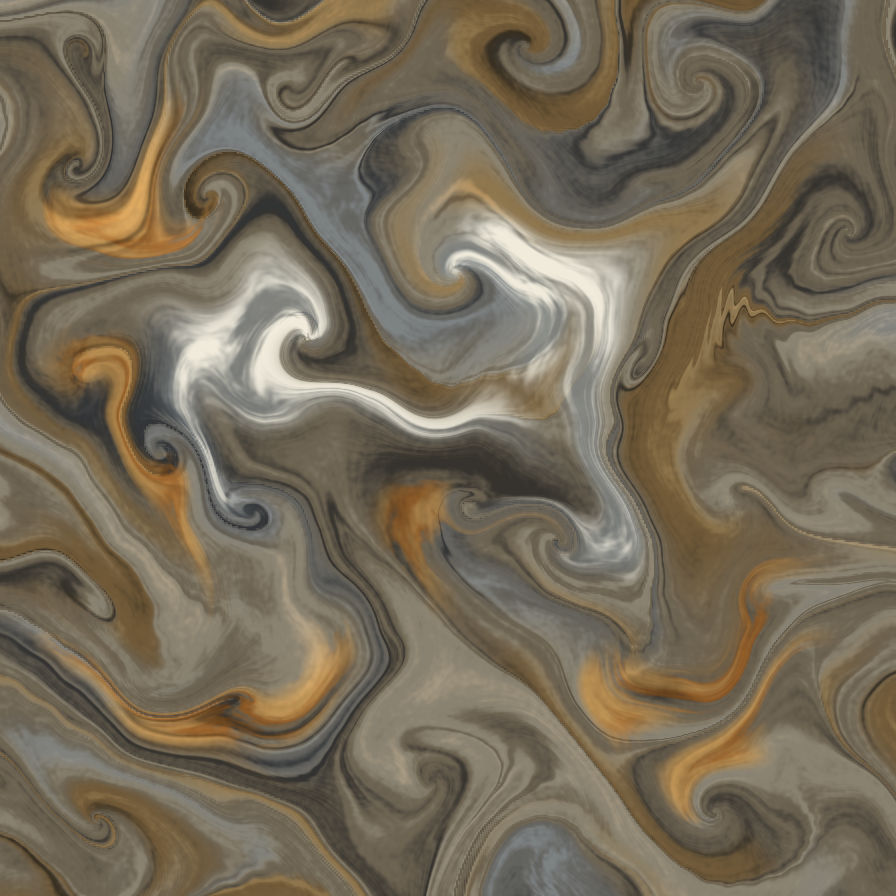
A WebGL 2 fragment shader for this texture:

```glsl
#version 300 es
precision highp float;

uniform vec2 u_resolution;
out vec4 fragColor;

#define CELLS 3.6          // eddies across the canvas
#define STEPS 16           // advection steps
#define SHORT_STEPS 5      // steps for the weakly stirred layer
#define FLOW_TIME 1.5      // total stirring
#define CONTRAST 0.72
#define GRAIN 0.06
#define STORMS 3
#define STORM_RADIUS 0.095
#define OCHRE_SPOTS 9
#define OCHRE_RADIUS 0.065

vec2 hash2(vec2 c) {
    return fract(sin(vec2(dot(c, vec2(127.1, 311.7)),
                          dot(c, vec2(269.5, 183.3)))) * 43758.5);
}

float corner(vec2 cell, vec2 offset) {
    return dot(hash2(cell) * 2.0 - 1.0, offset);
}

// Gradient noise, roughly -0.8 to 0.8
float noise(vec2 p) {
    vec2 i = floor(p), f = p - i;
    vec2 u = f * f * f * (f * (f * 6.0 - 15.0) + 10.0);
    vec2 x = vec2(1.0, 0.0), y = vec2(0.0, 1.0);
    float low = mix(corner(i, f), corner(i + x, f - x), u.x);
    float high = mix(corner(i + y, f - y), corner(i + 1.0, f - 1.0), u.x);
    return 1.3 * mix(low, high, u.y);
}

// Octaves finer than the sampling footprint fade out
float fbm(vec2 p, float footprint) {
    float sum = 0.0, amplitude = 1.0;
    for (int i = 0; i < 5; i++) {
        sum += amplitude * noise(p) * (1.0 - smoothstep(0.25, 0.8, footprint));
        p = mat2(1.6, 1.2, -1.2, 1.6) * p + 5.3;
        footprint *= 2.0;
        amplitude *= 0.55;
    }
    return sum;
}

float stream(vec2 p) {
    return noise(p) + 0.16 * noise(p * 2.4 + 7.0);
}

// Divergence-free velocity from the stream function
vec2 velocity(vec2 p) {
    const float e = 0.02;
    float s = stream(p);
    return vec2(stream(p + vec2(0.0, e)) - s, s - stream(p + vec2(e, 0.0))) / e;
}

// Soft scattered blobs
float patches(vec2 uv, int count, float radius, float seed) {
    float cover = 0.0;
    for (int i = 0; i < count; i++) {
        vec2 id = vec2(float(i), seed);
        vec2 centre = 0.1 + 0.8 * hash2(id);
        float size = radius * (0.65 + 0.7 * hash2(id + 31.0).x);
        vec2 d = (uv - centre) / size * vec2(1.2, 0.85);
        cover = max(cover, exp(-dot(d, d)));
    }
    return cover;
}

float line(float value, float width) {
    return 1.0 - smoothstep(0.0, width, abs(value));
}

vec3 cloudRamp(float t) {
    vec3 c = mix(vec3(0.21, 0.20, 0.18), vec3(0.43, 0.39, 0.32), smoothstep(0.0, 0.47, t));
    c = mix(c, vec3(0.54, 0.51, 0.44), smoothstep(0.45, 0.72, t));
    return mix(c, vec3(0.69, 0.63, 0.53), smoothstep(0.72, 1.05, t));
}

void main() {
    vec2 uv = gl_FragCoord.xy / u_resolution.y;

    // Trace the flow backwards
    vec2 stirred = uv * CELLS + 11.0, drift = stirred;
    for (int i = 0; i < STEPS; i++) {
        stirred -= velocity(stirred) * FLOW_TIME / float(STEPS);
        if (i == SHORT_STEPS - 1) drift = stirred;
    }
    float footprint = length(fwidth(stirred));
    vec2 local = drift / CELLS - 11.0 / CELLS;

    // Cloud bands, stretched along the falling diagonal
    vec2 along = vec2(dot(stirred, vec2(0.6, -0.6)), dot(stirred, vec2(1.0, 1.0)));
    float crinkle = fbm(drift * 4.0, 0.04);
    float tone = 0.50 + CONTRAST * fbm(along, footprint * 1.4) + 0.10 * crinkle;

    // Dark seams with pale rims
    float seam = noise(along * 0.9 + 23.0);
    float width = 0.07 + footprint;
    float broken = smoothstep(-0.2, 0.25, noise(drift * 1.3 + 41.0));
    tone -= 0.34 * broken * line(seam, width);
    tone += 0.20 * broken * line(seam - 0.13, width);

    // Fine mottling drawn out slightly by the flow
    tone += GRAIN * (noise(drift * 38.0) + noise(uv * 150.0) + 0.6 * noise(uv * 75.0));
    vec3 colour = cloudRamp(tone);

    // Brown and slate regions
    float hue = noise(stirred * 0.8 + 61.0) + 0.4 * noise(drift * 1.7 + 3.0);
    colour *= mix(vec3(1.0), vec3(1.03, 0.90, 0.68), smoothstep(0.10, 0.45, hue));
    colour *= mix(vec3(1.0), vec3(0.91, 1.0, 1.17), smoothstep(0.05, 0.45, -hue));

    // Ochre spots with rusty cores
    float ochre = patches(local, OCHRE_SPOTS, OCHRE_RADIUS, 5.0);
    ochre *= smoothstep(-0.5, 0.3, crinkle + 0.4 * ochre);
    vec3 ochreColour = mix(vec3(0.72, 0.54, 0.29), vec3(0.62, 0.37, 0.13),
                           smoothstep(0.0, 0.6, -crinkle + 0.3 * ochre));
    colour = mix(colour, ochreColour * (0.65 + 0.6 * clamp(tone, 0.0, 1.0)),
                 0.85 * smoothstep(0.25, 0.85, ochre));

    // Bright storms with bluish wisps
    float storm = smoothstep(0.12, 0.75, patches(local, STORMS, STORM_RADIUS, 17.0));
    float wisps = smoothstep(-0.35, 0.45, crinkle + 0.5 * (tone - 0.5));
    colour = mix(colour, vec3(0.56, 0.60, 0.62), 0.55 * storm);
    colour = mix(colour, vec3(0.94, 0.92, 0.86), storm * wisps);

    fragColor = vec4(clamp(colour, 0.0, 1.0), 1.0);
}
```
